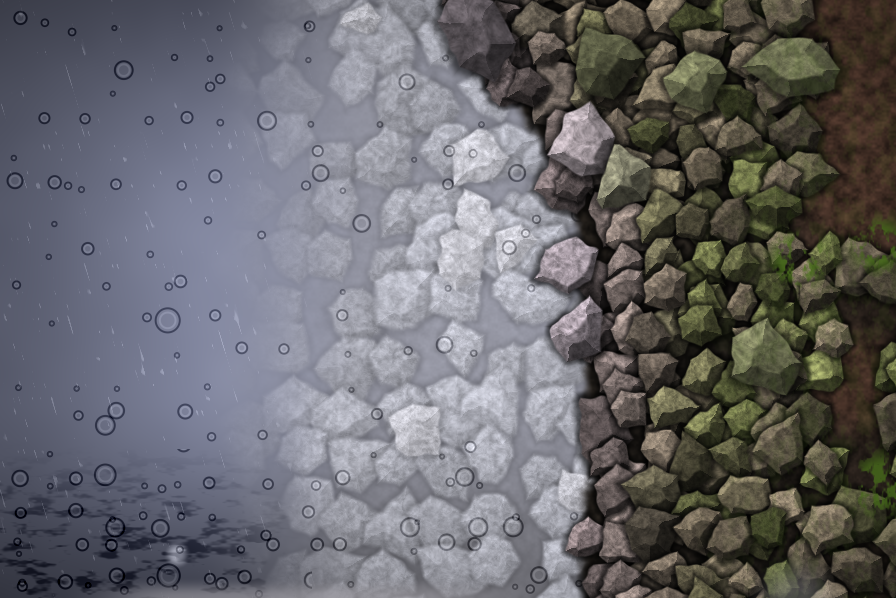
This texture is drawn by a Shadertoy shader. Its source:

```glsl
// A rainy shore from above: grey-blue water, pale sunken stones, a bank of mossy rock.
// Stones are bevelled polygons on jittered grids, painted back to front;
// value noise adds grain, soil and grass, and rings mark the rain.

float hash(vec2 p) { return fract(sin(dot(p, vec2(127.1, 311.7))) * 43758.5453); }

float noise(vec2 p) {
  vec2 i = floor(p), f = fract(p);
  f *= f * (3.0 - 2.0 * f);
  return mix(mix(hash(i), hash(i + vec2(1, 0)), f.x),
    mix(hash(i + vec2(0, 1)), hash(i + 1.0), f.x), f.y);
}

float fbm(vec2 p) { return 0.5 * noise(p) + 0.3 * noise(p * 2.1 + 7.0) + 0.2 * noise(p * 4.3 + 3.0); }

float fall(float a, float b, float x) { return 1.0 - smoothstep(a, b, x); }

float blob(vec2 p, float x, float y, float r) { return fall(0.2 * r, r, length(p - vec2(x, y))); }

float shoreX(float y) { return 0.95 - 0.2 * smoothstep(0.55, 1.05, y); }

float soilAmount(vec2 p) {
  float top = smoothstep(1.27, 1.42, p.x) * smoothstep(0.48, 0.68, p.y);
  return min(0.85 * top + 0.8 * blob(p, 1.43, 0.36, 0.12) + 0.25 * smoothstep(1.2, 1.5, p.x), 0.9);
}

// One faceted stone with a contact shadow; q is relative to its centre
void paintStone(inout vec3 col, vec2 q, float radius, float seed, vec3 tint, float soft, float relief) {
  q /= radius;
  if (dot(q, q) > 4.0) return;
  q += 0.14 * (vec2(noise(q * 3.0 + seed), noise(q * 3.0 - seed)) - 0.5);
  float d = -9.0;
  vec2 facing = vec2(0);
  for (float k = 0.0; k < 6.0; k++) {
    float angle = (k + 0.8 * hash(vec2(k, seed))) * 1.047 + seed;
    vec2 n = vec2(cos(angle), sin(angle));
    float e = dot(q, n) - mix(0.62, 1.0, hash(vec2(seed, k + 9.0)));
    if (e > d) { d = e; facing = n; }
  }
  float rim = -mix(0.2, 0.6, hash(vec2(seed, 3.3)));
  float bevel = smoothstep(rim - 0.05, rim + 0.05, d);
  vec2 tilt = vec2(hash(vec2(seed, 1.7)), hash(vec2(seed, 2.9))) - 0.5;
  float light = dot(mix(tilt, facing, 0.8 * bevel), vec2(-0.35, 0.55)) - 0.18 * bevel;
  float grain = mix(1.0, 0.55 + 0.9 * fbm(q * 7.0 + seed), 0.35 + 0.5 * relief);
  col *= 1.0 - 0.6 * relief * fall(0.0, 0.28, d);
  col = mix(col, tint * (1.08 + relief * light) * grain, fall(-soft, soft, d * radius));
}

vec3 landTint(vec2 c, float tone, float moss) {
  float inland = c.x - shoreX(c.y);
  vec3 tint = mix(vec3(0.42, 0.38, 0.32), vec3(0.43, 0.385, 0.39), fall(0.03, 0.22, inland));
  float mossy = smoothstep(0.08, 0.25, inland) * smoothstep(0.4, 0.8, moss);
  return mix(tint, vec3(0.34, 0.37, 0.21), 0.8 * mossy) * (0.6 + 0.6 * tone);
}

// Jittered grid of stones, on land or sunken
void scatterStones(inout vec3 col, vec2 p, float size, float seed, bool land, float soft) {
  for (int k = 0; k < 9; k++) {
    vec2 id = floor(p / size) + vec2(k % 3 - 1, 1 - k / 3);
    float a = hash(id + seed), b = hash(id + seed + 31.0), s = hash(id + seed + 57.0);
    vec2 c = (id + 0.2 + 0.6 * vec2(a, b)) * size;
    if (land && (c.x < shoreX(c.y) + 0.4 * size || b < soilAmount(c))) continue;
    vec3 tint = land ? landTint(c, a, fract(s * 7.0)) : vec3(0.64, 0.645, 0.68) * (0.92 + 0.18 * b);
    paintStone(col, p - c, size * mix(0.48, 0.72, s), s * 90.0, tint, soft, land ? 1.0 : 0.22);
  }
}

// Rain rings, at most one in each cell
float rainRings(vec2 p, float size, float density) {
  vec2 id = floor(p / size);
  float a = hash(id + 2.0), b = hash(id + 13.0), r = size * mix(0.06, 0.24, b * b);
  float d = length(p - (id + 0.3 + 0.4 * vec2(a, b)) * size);
  float ring = 0.08 * fall(0.0005, 0.0028, abs(d - 0.65 * r)) - 0.24 * fall(0.0005, 0.0028, abs(d - r));
  return step(hash(id + 25.0), density) * ring;
}

vec3 waterColour(vec2 p) {
  float light = smoothstep(-0.05, 0.36, p.y) * (1.0 - 0.75 * smoothstep(0.6, 1.05, p.y));
  light *= 0.5 + 0.5 * smoothstep(0.0, 0.4, p.x);
  vec3 deep = mix(vec3(0.27, 0.28, 0.335), vec3(0.52, 0.54, 0.64), light);
  vec3 shallow = mix(vec3(0.47, 0.47, 0.5), vec3(0.58, 0.585, 0.635), smoothstep(0.0, 0.4, p.y));
  return mix(deep, shallow, smoothstep(0.3, 0.66, p.x)) + 0.04 * (fbm(p * 5.0) - 0.5);
}

void mainImage(out vec4 fragColor, in vec2 fragCoord) {
  vec2 p = fragCoord / iResolution.y;
  float soft = 0.0007 + 0.7 / iResolution.y;

  // Water over a sunken bed, clearer towards the shore
  vec3 col = waterColour(p), bed = col;
  scatterStones(bed, p, 0.088, 4.0, false, 0.005);
  float clarity = smoothstep(0.36, 0.68, p.x + 0.16 * (fbm(p * 7.0) - 0.5));
  col = mix(col, bed, clarity * 0.9) * (1.0 + 0.14 * clarity * (fbm(p * 70.0) - 0.5));

  // Pale stones: x, y, radius
  vec3 pale[7] = vec3[7](vec3(0.8, 0.746, 0.05), vec3(0.61, 0.967, 0.035), vec3(0.8, 0.623, 0.047),
    vec3(0.77, 0.565, 0.055), vec3(0.86, 0.594, 0.04), vec3(0.69, 0.283, 0.047), vec3(0.967, 0.172, 0.04));
  for (int i = 0; i < 7; i++)
    paintStone(col, p - pale[i].xy, pale[i].z, float(i) * 3.7 + 2.0, vec3(0.73, 0.73, 0.76), 0.0025, 0.25);

  // Rain: ruffled water at lower left, rings, streaks, a glint
  float ruffle = fall(0.08, 0.27, p.y) * fall(0.3, 0.55, p.x);
  col -= 0.2 * ruffle * smoothstep(0.5, 0.75, fbm(p * vec2(28, 70)));
  col += rainRings(p, 0.055, 0.28 + 0.4 * ruffle) + rainRings(p + 0.02, 0.085, 0.22 + 0.5 * ruffle);
  float streak = noise(vec2(p.x + 0.3 * p.y, p.y) * vec2(220, 45));
  col += 0.13 * smoothstep(0.9, 0.98, streak) * fall(0.3, 0.6, p.x) + 0.4 * blob(p, 0.297, 0.072, 0.024);

  // Bank: dark gaps, red soil, two layers of rock
  float bank = smoothstep(0.015, 0.045, p.x - shoreX(p.y) + 0.04 * (fbm(p * 20.0) - 0.5));
  vec3 soil = mix(vec3(0.12, 0.105, 0.09), vec3(0.29, 0.2, 0.16), soilAmount(p));
  col = mix(col, soil * (0.4 + 1.2 * fbm(p * 60.0)), bank);
  scatterStones(col, p, 0.082, 17.0, true, soft);
  scatterStones(col, p, 0.067, 41.0, true, soft);

  // Large rocks: x, y, radius, tone
  vec4 rocks[9] = vec4[9](vec4(0.8, 0.94, 0.075, 0.3), vec4(1.006, 0.9, 0.064, 0.4),
    vec4(1.17, 0.873, 0.06, 0.7), vec4(1.34, 0.89, 0.066, 0.5), vec4(0.98, 0.766, 0.064, 0.95),
    vec4(1.045, 0.7, 0.06, 0.85), vec4(0.953, 0.56, 0.05, 0.75), vec4(0.967, 0.45, 0.05, 0.85),
    vec4(1.28, 0.4, 0.063, 0.7));
  for (int i = 0; i < 9; i++) {
    vec4 r = rocks[i];
    vec3 tint = mix(vec3(0.57, 0.53, 0.56), vec3(0.48, 0.49, 0.36), smoothstep(0.1, 0.16, r.x - shoreX(r.y)));
    paintStone(col, p - r.xy, r.z, float(i) * 5.3 + 1.0, tint * (0.45 + 0.6 * r.w), soft, 0.9);
  }

  // Grass, bottom mist, dark corners
  float grass = blob(p, 1.335, 0.565, 0.06) + blob(p, 1.47, 0.59, 0.06) + blob(p, 1.475, 0.19, 0.07);
  grass = min(grass + 0.12 * smoothstep(1.1, 1.35, p.x), 0.85);
  col = mix(col, vec3(0.31, 0.46, 0.12), grass * smoothstep(0.42, 0.65, fbm(p * vec2(75, 50))));
  float mist = fall(0.0, 0.035, p.y) * smoothstep(0.1, 0.3, p.x) * fall(0.65, 0.95, p.x);
  col = mix(col, vec3(0.72, 0.71, 0.74), 0.65 * mist + 0.4 * blob(p, 1.33, -0.01, 0.09));
  vec2 v = p / vec2(0.75, 0.5) - 1.0;
  fragColor = vec4(clamp(col * (1.0 - 0.13 * dot(v * v, v * v)), 0.0, 1.0), 1.0);
}
```
